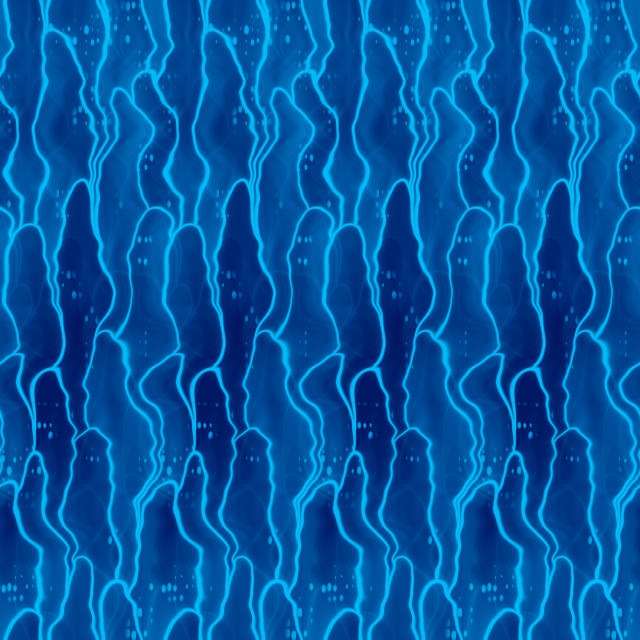
This texture is drawn by a Shadertoy shader. Its source:

```glsl
// Glowing cyan web of tall arched cells over deep blue streaked water, with small flecks.

const vec2 GRID = vec2(12.0, 5.0);   // cells across and down the canvas
const vec2 PERIOD = vec2(3.0, 5.0);  // cells in one repeat: four repeats across, one down
const vec3 DEEP_BLUE = vec3(0.0, 0.07, 0.36);
const vec3 CYAN = vec3(0.0, 0.77, 1.0);

vec3 hash3(vec2 p) {
    vec3 q = vec3(dot(p, vec2(127.1, 311.7)), dot(p, vec2(269.5, 183.3)), dot(p, vec2(419.2, 371.9)));
    return fract(sin(q + 1.7) * 43758.5);
}

// Value noise that wraps after a whole period
float noise(vec2 p, vec2 period) {
    vec2 i = floor(p), f = fract(p);
    f = f * f * (3.0 - 2.0 * f);
    vec2 a = mod(i, period), b = mod(i + 1.0, period);
    return mix(mix(hash3(a).x, hash3(vec2(b.x, a.y)).x, f.x),
               mix(hash3(vec2(a.x, b.y)).x, hash3(b).x, f.x), f.y);
}

// Noise in cell units, at a whole-number frequency
float cellNoise(vec2 g, vec2 frequency) {
    return noise(g * frequency, PERIOD * frequency);
}

float fbm(vec2 g, vec2 frequency) {
    float sum = 0.0, amplitude = 0.55;
    for (int k = 0; k < 3; k++) {
        sum += amplitude * cellNoise(g, frequency);
        frequency *= 2.0;
        amplitude *= 0.5;
    }
    return sum;
}

// One arch: x = height of its top above g, y = signed distance (positive inside), z = random tone
vec3 arch(vec2 g, vec2 offset, float seed) {
    float row = floor(g.y) + offset.y;
    float wrappedRow = mod(row, PERIOD.y);
    float x = g.x - 0.4 * wrappedRow;
    float column = floor(x) + offset.x;
    vec3 rnd = hash3(vec2(mod(column, PERIOD.x), wrappedRow) + seed);
    float dx = x - column - 0.5 - 0.5 * (rnd.x - 0.5);
    float top = row + 0.5 + 0.75 * (rnd.y - 0.5) - g.y;
    float steepness = mix(0.75, 1.35, rnd.z);
    float inside = top - steepness * (1.1 * dx * dx + 13.0 * dx * dx * dx * dx);
    float slope = steepness * (2.2 * dx + 52.0 * dx * dx * dx);
    return vec3(top, inside / length(GRID * vec2(slope, 1.0)), fract(rnd.z * 7.3 + rnd.x));
}

// Overlapping arches, lower ones in front: x = distance to the nearest visible rim, y = tone
vec2 web(vec2 g, float seed) {
    float ownerTop = 9.0, tone = 0.5, edge = 1.0;
    for (int j = -1; j <= 3; j++)
    for (int i = -2; i <= 2; i++) {
        vec3 a = arch(g, vec2(i, j), seed);
        if (a.y > 0.0 && a.x < ownerTop) {
            ownerTop = a.x;
            tone = a.z;
        }
    }
    for (int j = -1; j <= 3; j++)
    for (int i = -2; i <= 2; i++) {
        vec3 a = arch(g, vec2(i, j), seed);
        if (a.x <= ownerTop) edge = min(edge, abs(a.y));
    }
    return vec2(edge, tone);
}

// Upright droplets gathered in sparse clusters
float flecks(vec2 g, float aa) {
    vec2 density = vec2(9.0, 11.0);
    vec2 p = g * density;
    vec3 rnd = hash3(mod(floor(p), PERIOD * density) + 31.0);
    float cluster = smoothstep(0.68, 0.85, cellNoise(g + vec2(0.3, 0.6), vec2(2.0, 3.0)));
    float radius = 0.0035 * rnd.z * rnd.z + 0.0007;
    vec2 d = (fract(p) - 0.5 - 0.3 * (rnd.xy - 0.5)) / (GRID * density);
    float dist = length(d * vec2(1.0, 0.55)) - radius;
    return cluster * step(0.45, rnd.x) * (1.0 - smoothstep(-aa, aa, dist));
}

void mainImage(out vec4 fragColor, in vec2 fragCoord) {
    vec2 uv = fragCoord / iResolution.xy;
    vec2 g = uv * GRID;
    float aa = 0.8 / iResolution.y;

    // Hand-drawn wobble of the strands
    vec2 bend = vec2(cellNoise(g, vec2(1.0, 3.0)), cellNoise(g + 0.5, vec2(1.0, 2.0))) - 0.5;
    float ripple = cellNoise(g, vec2(2.0, 11.0)) - 0.5;
    vec2 warped = g + bend * vec2(0.5, 0.3) + vec2(0.12 * ripple, 0.0);
    vec2 strands = web(warped, 3.0);
    vec2 ghosts = web(g + vec2(0.45, 0.4) - bend * vec2(0.9, 0.5), 17.0);

    // Water: broad bands, cell tones, tall streaks and faint deeper strands
    float light = 0.2 + 0.07 * cos(6.28318 * (uv.y - 0.87));
    light += 0.2 * (strands.y - 0.5) + 0.08 * (ghosts.y - 0.5);
    light += 0.42 * (fbm(warped, vec2(2.0, 1.0)) - 0.48);
    light += 0.1 * (fbm(g + bend * 2.0, vec2(5.0, 2.0)) - 0.48);
    light += 0.13 * exp(-ghosts.x / 0.003) * cellNoise(g, vec2(2.0, 2.0));
    light = max(light, 0.02);

    // Strands: uneven bright core and soft halo
    float width = mix(0.0009, 0.0031, cellNoise(g, vec2(2.0, 3.0)));
    float core = 1.0 - smoothstep(width - aa, width + aa + 0.0012, strands.x);
    light += 0.32 * exp(-strands.x / 0.0055);
    light = mix(light, 0.97, core * 0.92);
    light = mix(light, 0.9, 0.85 * flecks(g, aa));

    light = clamp(light, 0.0, 1.0);
    vec3 color = mix(DEEP_BLUE, CYAN, light);
    color.b += 0.11 * light * (1.0 - light);
    fragColor = vec4(color, 1.0);
}
```
